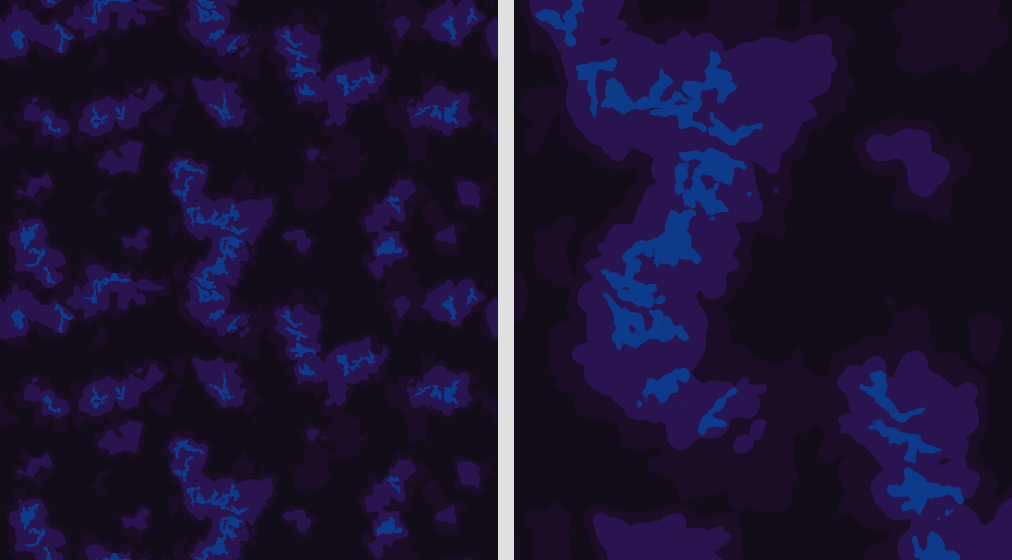
Left: the whole. Right: its middle third, enlarged.
Write a WebGL 1 fragment shader that draws this texture.

```glsl
precision highp float;
// Dark camouflage: scalloped violet clusters with plum fringes, blue cores and faint plum blotches.

uniform vec2 u_resolution;

const vec3 NIGHT = vec3(0.07, 0.05, 0.10);
const vec3 PLUM = vec3(0.11, 0.05, 0.15);
const vec3 VIOLET = vec3(0.16, 0.08, 0.31);
const vec3 BLUE = vec3(0.05, 0.23, 0.55);

const vec2 REPEATS = vec2(1.0, 2.0);      // tiles across and down
const vec2 TILE = vec2(16.0, 9.0);        // tile size in pattern units
const vec2 GRID = vec2(6.0, 4.0);         // clusters per tile
const float JITTER = 0.6;                 // cluster scatter, in cells
const float STEP = 0.64;                  // spacing of lobes along a cluster
const float TURN = 2.2;                   // spread of the walk direction
const vec2 SMALL_LOBE = vec2(0.20, 0.37); // radius range of lone lobes
const vec2 LARGE_LOBE = vec2(0.31, 0.64); // radius range of joined lobes
const float CORE_MIN = 0.42;              // smallest lobe that holds a core
const float CORE_REACH = 0.25;            // half length of a core stroke
const float CORE_WIDTH = 0.085;           // half width of a core stroke
const float FRINGE = 0.22;                // width of the plum outline
const float SCALLOP = 0.26;               // depth of the rounded edge bumps
const float CORE_SCALLOP = 0.09;
const float TAU = 6.2831853;

vec2 hash2(vec2 cell, float seed) {
  vec3 v = fract((cell.xyx + seed * 7.31) * vec3(0.1031, 0.1030, 0.0973));
  v += dot(v, v.yzx + 33.33);
  return fract((v.xx + v.yz) * v.zy);
}

vec2 direction(float angle) {
  return vec2(cos(angle), sin(angle));
}

// Gradient noise that wraps at the tile; frequency must be whole.
float slope(vec2 i, vec2 f, vec2 corner, float freq, float seed) {
  vec2 key = mod(i + corner, TILE * freq);
  return dot(direction(TAU * hash2(key, seed).x), f - corner);
}

float noise(vec2 p, float freq, float seed) {
  vec2 i = floor(p * freq);
  vec2 f = fract(p * freq);
  vec2 u = f * f * f * (f * (f * 6.0 - 15.0) + 10.0);
  float low = mix(slope(i, f, vec2(0, 0), freq, seed), slope(i, f, vec2(1, 0), freq, seed), u.x);
  float high = mix(slope(i, f, vec2(0, 1), freq, seed), slope(i, f, vec2(1, 1), freq, seed), u.x);
  return mix(low, high, u.y);
}

vec2 warp(vec2 p, float freq, float seed) {
  return vec2(noise(p, freq, seed), noise(p, freq, seed + 1.0));
}

// Wrapping distance to the nearest scattered point, centred near zero.
float bumps(vec2 p, float freq, float seed) {
  vec2 i = floor(p * freq);
  float nearest = 2.0;
  for (int y = -1; y <= 1; y++) {
    for (int x = -1; x <= 1; x++) {
      vec2 id = i + vec2(x, y);
      nearest = min(nearest, distance(p * freq, id + hash2(mod(id, TILE * freq), seed)));
    }
  }
  return nearest - 0.45;
}

// Distance to a segment from start along span.
float segment(vec2 p, vec2 start, vec2 span) {
  vec2 v = p - start;
  return length(v - span * clamp(dot(v, span) / dot(span, span), 0.0, 1.0));
}

// Short random walks of lobes: x is the lobe distance, y the core distance.
vec2 clusters(vec2 p, vec2 coreP, float seed, float longest) {
  vec2 cell = TILE / GRID;
  vec2 home = floor(p / cell);
  vec2 nearest = vec2(9.0);
  for (int y = -1; y <= 1; y++) {
    for (int x = -1; x <= 1; x++) {
      vec2 id = home + vec2(x, y);
      vec2 key = mod(id, GRID);
      vec2 kind = hash2(key, seed + 1.0);
      float count = 1.0 + floor(longest * kind.x * kind.x);
      float heading = TAU * kind.y;
      vec2 at = (id + 0.5 + JITTER * (hash2(key, seed) - 0.5)) * cell;
      at -= 0.5 * (count - 1.0) * STEP * direction(heading);
      vec2 range = count < 1.5 ? SMALL_LOBE : LARGE_LOBE;
      for (int i = 0; i < 5; i++) {
        if (float(i) >= count) break;
        vec2 h = hash2(key, seed + 2.0 + float(i));
        float radius = mix(range.x, range.y, h.x);
        nearest.x = min(nearest.x, distance(p, at) - radius);
        if (radius > CORE_MIN) {
          vec2 axis = CORE_REACH * direction(TAU * h.y);
          float stroke = segment(coreP - at, -axis, 2.0 * axis);
          float branch = segment(coreP - at, vec2(0.0), vec2(-axis.y, axis.x));
          nearest.y = min(nearest.y, min(stroke, branch) - CORE_WIDTH);
        }
        at += STEP * direction(heading + TURN * (h.y - 0.5));
      }
    }
  }
  return nearest;
}

void main() {
  vec2 p = fract(gl_FragCoord.xy / u_resolution * REPEATS) * TILE;
  float soft = 0.6 * TILE.y * REPEATS.y / u_resolution.y;

  // Irregular outlines
  vec2 bent = p + 0.45 * warp(p, 1.0, 20.0) + 0.30 * warp(p, 2.0, 23.0);
  vec2 coreP = bent + 0.16 * warp(p, 5.0, 26.0);
  float edge = SCALLOP * bumps(p, 3.0, 29.0);

  // Shapes
  vec2 shape = clusters(bent, coreP, 3.0, 5.0);
  float violet = shape.x + edge;
  float core = shape.y + CORE_SCALLOP * bumps(p, 8.0, 31.0);
  float blotch = clusters(bent + 0.5 * TILE / GRID, coreP, 40.0, 3.0).x + edge;
  float plum = min(violet - FRINGE, blotch);

  // Layers
  vec3 color = mix(PLUM, NIGHT, smoothstep(-soft, soft, plum));
  color = mix(VIOLET, color, smoothstep(-soft, soft, violet));
  color = mix(BLUE, color, smoothstep(-soft, soft, core));
  gl_FragColor = vec4(color, 1.0);
}
```
